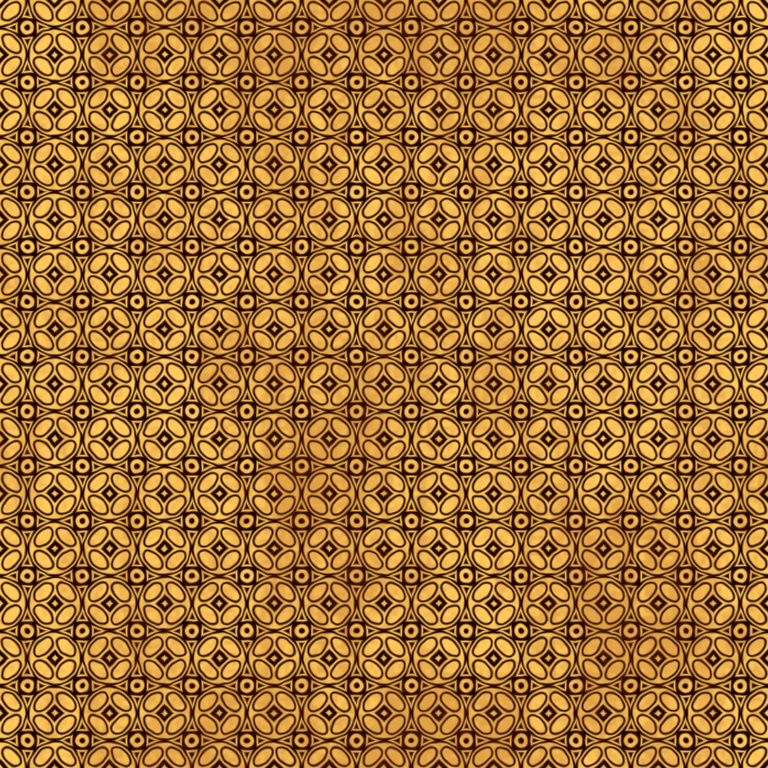
This pattern is drawn by a WebGL 1 fragment shader. Its source:

```glsl
precision highp float;

uniform vec2 u_resolution;

const float REPEATS = 14.0;
const vec3 GOLD_LIGHT = vec3(1.0, 0.79, 0.36);
const vec3 GOLD_DEEP = vec3(0.88, 0.63, 0.27);
const vec3 INK = vec3(0.12, 0.01, 0.0);
const vec3 INK_WORN = vec3(0.25, 0.08, 0.03);

float hash(vec2 p) {
  return fract(sin(dot(p, vec2(127.1, 311.7))) * 4375.85);
}

// Value noise that wraps after a whole number of lattice cells
float wrapNoise(vec2 uv, vec2 period) {
  vec2 p = uv * period;
  vec2 i = floor(p);
  vec2 f = fract(p);
  f = f * f * (3.0 - 2.0 * f);
  vec2 lo = mod(i, period);
  vec2 hi = mod(i + 1.0, period);
  float bottom = mix(hash(lo), hash(vec2(hi.x, lo.y)), f.x);
  float top = mix(hash(vec2(lo.x, hi.y)), hash(hi), f.x);
  return mix(bottom, top, f.y);
}

float ellipseDistance(vec2 p, vec2 radii) {
  float k = length(p / radii);
  float slope = length(p / (radii * radii));
  return k * (k - 1.0) / max(slope, 0.001);
}

float band(float d, float center, float halfWidth) {
  return abs(d - center) - halfWidth;
}

// Disc holding four oval petals around a diamond
float medallion(vec2 a) {
  vec2 d = a - 0.207;
  vec2 petal = vec2(d.x + d.y, d.x - d.y) * 0.7071;
  float outline = band(ellipseDistance(petal, vec2(0.105, 0.19)), 0.016, 0.018);
  float diamond = band((a.x + a.y) * 0.7071, 0.078, 0.036);
  return max(length(a) - 0.462, -min(outline, diamond));
}

// Ring on the cell corner
float cornerRing(vec2 c) {
  return band(length(c), 0.089, 0.038);
}

// Hollow triangle tapering from the corner ring to the edge middle
float hollowTriangle(vec2 c) {
  float across = min(c.x, c.y);
  float along = max(c.x, c.y);
  float side = dot(vec2(across, along - 0.425), vec2(0.922, 0.387));
  return band(max(0.175 - along, side), -0.019, 0.019);
}

float goldDistance(vec2 cell) {
  vec2 a = abs(cell);
  vec2 c = 0.5 - a;
  return min(medallion(a), min(cornerRing(c), hollowTriangle(c)));
}

void main() {
  vec2 uv = gl_FragCoord.xy / u_resolution;

  // Slightly uneven hand-printed edges
  vec2 wobble = vec2(wrapNoise(uv, vec2(113.0)), wrapNoise(uv + 0.37, vec2(127.0))) - 0.5;
  vec2 cell = fract(uv * REPEATS + wobble * 0.022 + 0.5) - 0.5;

  float softness = max(0.024, 0.75 * REPEATS / min(u_resolution.x, u_resolution.y));
  float d = goldDistance(cell);
  float gold = 1.0 - smoothstep(-softness, softness, d);

  // Broad stains, vertical streaks and fine grain
  float stain = 0.6 * wrapNoise(uv, vec2(5.0)) + 0.4 * wrapNoise(uv, vec2(13.0));
  float streak = wrapNoise(uv, vec2(60.0, 12.0));
  float grain = wrapNoise(uv, vec2(190.0));
  float wear = 0.5 * stain + 0.25 * streak + 0.25 * grain;

  vec3 goldColor = mix(GOLD_LIGHT, GOLD_DEEP, smoothstep(0.25, 0.75, wear));
  vec3 inkColor = mix(INK, INK_WORN, smoothstep(0.35, 0.85, wear));
  gl_FragColor = vec4(mix(inkColor, goldColor, gold), 1.0);
}
```
